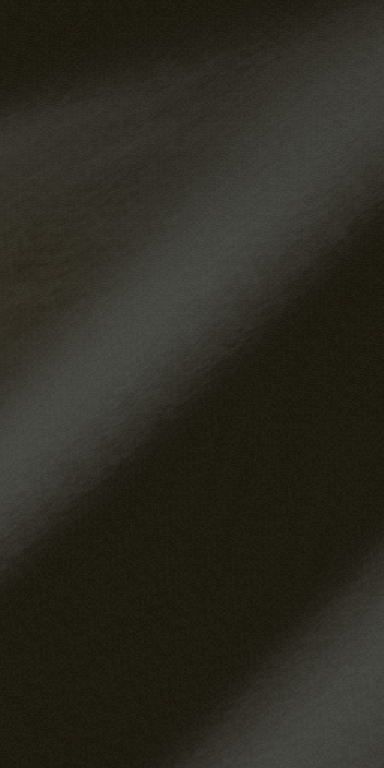
Write a WebGL 2 fragment shader that draws this texture.

```glsl
#version 300 es
precision highp float;
// Dark draped cloth with soft diagonal folds, faint fibres and fine grain.

uniform vec2 u_resolution;
out vec4 outColor;

// Palette, from deep shadow to lit crest
const vec3 SHADOW = vec3(0.115, 0.103, 0.064);
const vec3 MIDTONE = vec3(0.176, 0.167, 0.135);
const vec3 CREST = vec3(0.277, 0.280, 0.258);
const vec3 WARM_TINT = vec3(0.008, 0.002, -0.010);

// Fold lines as (height at left edge, slope); canvas is 1 wide and 2 high
const vec2 MAIN_FOLD = vec2(0.76, 0.95);
const vec2 TOP_FOLD = vec2(1.78, 0.26);
const vec2 LOW_FOLD = vec2(-0.46, 1.04);

const float PLATEAU_LIGHT = 0.38;
const float FIBRE_AMOUNT = 0.20;
const float WRINKLE_AMOUNT = 0.22;
const float GRAIN_AMOUNT = 0.031;
const float GRAIN_CELLS = 256.0;

float hash(vec2 p) {
    return fract(sin(dot(p, vec2(127.1, 311.7))) * 43758.545);
}

float valueNoise(vec2 p) {
    vec2 cell = floor(p);
    vec2 f = fract(p);
    f = f * f * (3.0 - 2.0 * f);
    float low = mix(hash(cell), hash(cell + vec2(1.0, 0.0)), f.x);
    float high = mix(hash(cell + vec2(0.0, 1.0)), hash(cell + 1.0), f.x);
    return mix(low, high, f.y);
}

// Layered noise centred on zero
float fbm(vec2 p) {
    float sum = 0.0;
    float amplitude = 0.5;
    for (int i = 0; i < 4; i++) {
        sum += amplitude * (valueNoise(p) - 0.5);
        p = p * 2.03 + 17.3;
        amplitude *= 0.5;
    }
    return sum;
}

vec2 rotate(vec2 p, float angle) {
    float c = cos(angle);
    float s = sin(angle);
    return vec2(c * p.x + s * p.y, c * p.y - s * p.x);
}

// Signed height above a fold line
float above(vec2 p, vec2 fold) {
    return p.y - fold.x - fold.y * p.x;
}

void main() {
    vec2 p = gl_FragCoord.xy / u_resolution * vec2(1.0, 2.0);

    // Texture that runs along the weave
    float fibres = fbm(rotate(p, 0.5) * vec2(42.0, 120.0));
    float wrinkles = fbm(rotate(p, 0.38) * vec2(3.5, 16.0) + 4.0);

    // Broad central fold: soft lower edge, crest, then a dim plateau
    float d = above(p, MAIN_FOLD) + 0.03 * fibres;
    float rise = smoothstep(-0.41, 0.05, d);
    float fall = smoothstep(0.0, mix(0.33, 0.55, p.x), d);
    float crest = mix(1.0, 0.76, smoothstep(0.3, 1.0, p.x));
    float light = rise * mix(crest, PLATEAU_LIGHT, fall);

    // Small lit ridge under the dark upper corner
    float e = above(p, TOP_FOLD) + 0.05 * wrinkles;
    float ridge = exp(-pow((e + 0.14) / 0.10, 2.0));
    light += 0.17 * ridge * (1.0 - smoothstep(0.0, 0.7, p.x));
    light += WRINKLE_AMOUNT * wrinkles * fall;
    light *= 1.0 - smoothstep(-0.22, 0.11 + 0.07 * p.x, e);

    // Second fold in the lower right
    float g = above(p, LOW_FOLD);
    float lowRise = 1.0 - smoothstep(-0.32, 0.17, g);
    float lowFall = 1.0 - smoothstep(-0.70, -0.24, g);
    light += lowRise * mix(0.90, 0.64, lowFall);

    // Fibres show most on the half-lit slopes
    light += FIBRE_AMOUNT * fibres * smoothstep(0.02, 0.35, light);
    light = clamp(light, 0.0, 1.0);

    vec3 color = mix(SHADOW, MIDTONE, smoothstep(0.0, 0.42, light));
    color = mix(color, CREST, smoothstep(0.18, 1.06, light));

    // Warm stain on the left of the plateau
    vec2 stain = (p - vec2(0.0, 1.25)) / vec2(0.35, 0.30);
    color += WARM_TINT * exp(-dot(stain, stain)) * fall;

    // Fine grain on a grid tied to the canvas
    float grain = hash(floor(p * GRAIN_CELLS)) - 0.5;
    color += GRAIN_AMOUNT * grain;

    outColor = vec4(color, 1.0);
}
```
